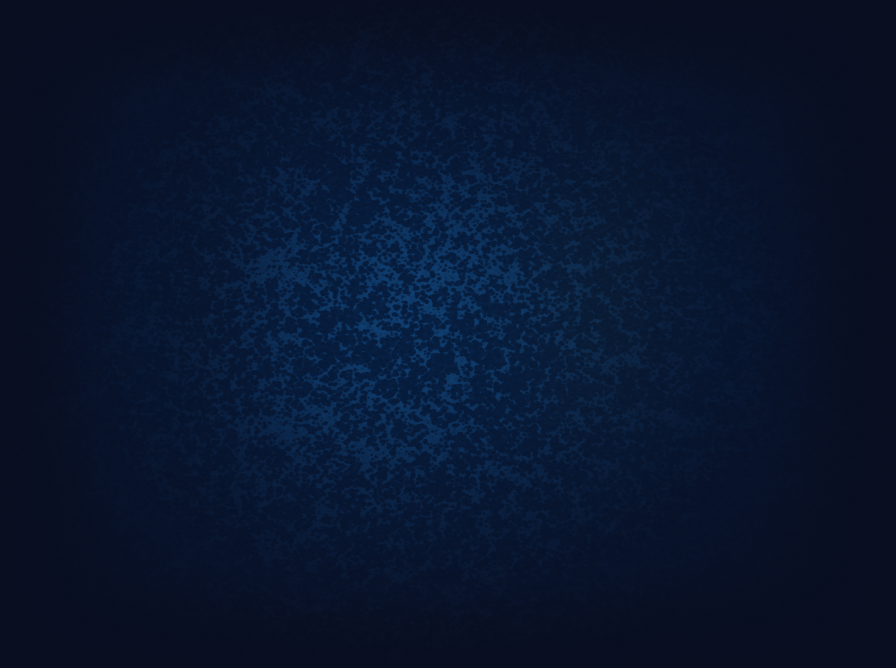
Give the GLSL for this background, as a WebGL 2 fragment shader.

```glsl
#version 300 es
precision highp float;

uniform vec2 u_resolution;
out vec4 fragColor;

vec2 hash2(vec2 p) {
    vec3 q = fract(p.xyx * vec3(0.1031, 0.1030, 0.0973));
    q += dot(q, q.yzx + 33.33);
    return fract((q.xx + q.yz) * q.zy);
}

// Distance to the nearest scattered cell point
float cellular(vec2 p) {
    vec2 cell = floor(p), local = fract(p);
    float nearest = 2.0;
    for (int y = -1; y <= 1; y++) {
        for (int x = -1; x <= 1; x++) {
            vec2 offset = vec2(x, y);
            vec2 delta = offset + hash2(cell + offset + 40.0) - local;
            nearest = min(nearest, dot(delta, delta));
        }
    }
    return sqrt(nearest);
}

// Cellular layers from small flakes down to fine speckle
float flakes(vec2 p) {
    float sum = 0.0, weight = 0.16, scale = 22.0;
    for (int i = 0; i < 4; i++) {
        sum += weight * cellular(p * scale + float(i) * 17.3);
        p = mat2(0.96, 0.28, -0.28, 0.96) * p;
        scale *= 1.95;
        weight += 0.06;
    }
    return sum;
}

float blob(vec2 p, vec2 center, vec2 radius) {
    vec2 d = (p - center) / radius;
    return exp(-dot(d, d));
}

void main() {
    vec2 uv = gl_FragCoord.xy / u_resolution;
    vec2 p = gl_FragCoord.xy / u_resolution.y;

    // Wide haze, fading out before the border
    vec2 border = smoothstep(vec2(-0.02), vec2(0.17), min(uv, 1.0 - uv));
    float haze = blob(uv, vec2(0.48, 0.53), vec2(0.41, 0.39)) * border.x * border.y;
    haze *= 1.0 - 0.28 * blob(uv, vec2(0.22, 0.56), vec2(0.07, 0.26));

    // Brighter core, steeper on its left side
    float reach = uv.x < 0.45 ? 0.21 : 0.24;
    float core = blob(uv, vec2(0.45, 0.52), vec2(reach, 0.29));

    // Broad worn and covered areas
    float cover = blob(uv, vec2(0.49, 0.62), vec2(0.08, 0.11))
        + 0.8 * blob(uv, vec2(0.32, 0.60), vec2(0.05, 0.07))
        + 0.8 * blob(uv, vec2(0.33, 0.37), vec2(0.07, 0.07))
        + 0.7 * blob(uv, vec2(0.47, 0.35), vec2(0.07, 0.06))
        - 0.7 * blob(uv, vec2(0.39, 0.72), vec2(0.07, 0.07))
        - 0.7 * blob(uv, vec2(0.56, 0.43), vec2(0.06, 0.08))
        - 0.6 * blob(uv, vec2(0.40, 0.48), vec2(0.06, 0.06));
    cover += 0.25 * sin(uv.x * 43.0 + sin(uv.y * 17.0)) * sin(uv.y * 37.0 + 1.0);

    // Mottled paint with a fine raised grain
    float paint = smoothstep(0.41, 0.57, flakes(p * vec2(0.85, 1.0)) + 0.07 * cover);
    float grain = cellular(p * vec2(105.0, 150.0)) - 0.5;

    vec3 color = mix(vec3(0.034, 0.054, 0.127), vec3(0.022, 0.106, 0.240), haze);
    color += core * (0.18 + 0.82 * paint) * vec3(0.032, 0.118, 0.165);
    color += vec3(0.012, 0.009, -0.008) * blob(uv, vec2(0.67, 0.55), vec2(0.10, 0.22));
    color *= 1.0 + grain * (0.05 + 0.15 * haze) + 0.12 * haze * (paint - 0.5);

    // Slight dither against banding
    color += (hash2(gl_FragCoord.xy).x - 0.5) / 255.0;
    fragColor = vec4(color, 1.0);
}
```
